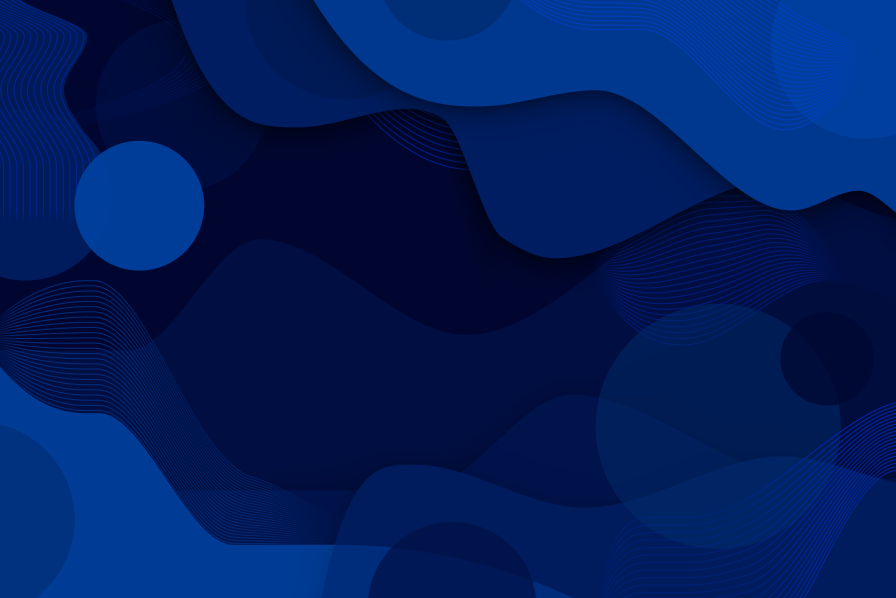
Reproduce this background procedurally as a Shadertoy shader.

```glsl
// Layered dark blue waves with soft shadows, round discs and ribbons of fine lines.

#define ABYSS vec3(0.0, 0.025, 0.19)
#define NAVY vec3(0.0, 0.055, 0.26)
#define MID_BLUE vec3(0.0, 0.115, 0.38)
#define BRIGHT_BLUE vec3(0.0, 0.22, 0.56)
#define GLOW_BLUE vec3(0.0, 0.25, 0.62)
#define LINE_BLUE vec3(0.0, 0.17, 0.72)
#define LINE_WIDTH 0.17
#define SHADOW_DEPTH 0.5
#define SHADOW_REACH 2.2

// Units: the canvas is 100 high, y runs down from the top edge.
float pixelsPerUnit() { return iResolution.y / 100.0; }

// Slope of a field per canvas unit
float slope(float field) {
    return max(length(vec2(dFdx(field), dFdy(field))) * pixelsPerUnit(), 1e-4);
}

// Smooth step of height h from x = a to x = b
float rise(float x, float a, float b, float h) { return h * smoothstep(a, b, x); }

// Curved flank, zero beyond "end", reaching 1 at distance w before it
float flank(float x, float end, float w, float power) {
    return pow(max(end - x, 0.0) / w, power);
}

float disc(vec2 p, vec2 center, float radius) { return radius - length(p - center); }

float coverage(float field) {
    return clamp(field / slope(field) * pixelsPerUnit() + 0.5, 0.0, 1.0);
}

void fill(inout vec3 col, float field, vec3 tint, float alpha) {
    col = mix(col, tint, coverage(field) * alpha);
}

// Fill that also darkens the area just outside its edge
void fillShadowed(inout vec3 col, float field, vec3 tint, float depth) {
    float outside = max(-field / slope(field), 0.0);
    col *= 1.0 - depth * exp(-outside / SHADOW_REACH);
    fill(col, field, tint, 1.0);
}

// Evenly spaced lines blended between two border curves
void ribbon(inout vec3 col, float v, float from, float to, float count, vec3 tint, float alpha) {
    float gap = to - from;
    float s = (v - from) / max(gap, 0.05);
    float density = slope(s * count);
    float d = abs(fract(s * count) - 0.5) / density;
    float line = clamp((LINE_WIDTH * 0.5 - d) * pixelsPerUnit() + 0.5, 0.0, 1.0);
    float inside = step(0.0, s) * step(s, 1.0) * smoothstep(0.2, 1.5, gap);
    col = mix(col, tint, line * inside * alpha * smoothstep(0.1, 0.6, 1.0 / density));
}

void mainImage(out vec4 fragColor, in vec2 fragCoord) {
    vec2 p = vec2(fragCoord.x, iResolution.y - fragCoord.y) / pixelsPerUnit();
    float x = p.x, y = p.y;
    vec3 col = ABYSS;

    // Upper left blob, hazy disc and lines
    fill(col, disc(p, vec2(30.3, 17.6), 14.3), NAVY, 0.75);
    float arc = 40.6 - 10.7 * pow((y - 8.2) / 8.2, 2.0);
    ribbon(col, x, arc - 10.0, arc, 9.0, LINE_BLUE, 0.25);
    float blobEdge = 3.0 + rise(y, -1.0, 6.0, 11.6) - rise(y, 6.0, 15.0, 3.9) + rise(y, 15.0, 28.0, 6.0);
    float leftDisc = disc(p, vec2(4.3, 32.6), 14.3);
    fill(col, max(min(blobEdge - x, 32.6 - y), leftDisc), MID_BLUE * 0.9, 1.0);
    fill(col, leftDisc, MID_BLUE, 0.6);
    ribbon(col, x, blobEdge - 20.0, blobEdge, 18.0, LINE_BLUE, 0.6 * (1.0 - smoothstep(35.0, 37.5, y)));

    // Deep wave across the middle, hump and lines at the right
    float deepEdge = 58.6 - rise(x, 21.5, 43.4, 18.6) + rise(x, 43.4, 78.0, 16.0)
        - rise(x, 78.0, 127.0, 26.3) + rise(x, 129.0, 152.0, 7.0);
    fill(col, y - deepEdge, NAVY, 1.0);
    float humpEdge = 62.0 - rise(x, 98.0, 138.7, 14.7) + rise(x, 140.0, 154.0, 3.5);
    fill(col, y - humpEdge, NAVY * 0.92, smoothstep(98.0, 112.0, x));
    float netTop = 43.4 - rise(x, 95.7, 119.0, 11.1) + rise(x, 127.0, 150.0, 17.0);
    float netLow = 58.2 - 15.2 * flank(x, 114.3, 17.2, 2.2) - rise(x, 114.3, 138.7, 11.3)
        + rise(x, 138.7, 154.0, 3.9);
    ribbon(col, y, netTop, netLow, 24.0, LINE_BLUE, 0.5);

    // Lower back wave
    float backEdge = 82.0 - rise(x, 70.0, 95.7, 16.0) + rise(x, 95.7, 135.0, 14.0);
    fillShadowed(col, y - backEdge, mix(NAVY, MID_BLUE, 0.3), 0.12);

    // Lower left bright wave with its ribbon
    float leftEdge = 69.1 - 7.8 * flank(x, 14.6, 14.6, 2.2) + rise(x, 16.6, 39.0, 22.0)
        + 9.2 * flank(-x, -56.6, 40.0, 2.0);
    float veilTop = 46.5 + 6.2 * flank(x, 14.6, 14.6, 2.0) + rise(x, 15.6, 42.0, 32.2)
        + rise(x, 37.0, 66.4, 10.7);
    ribbon(col, y, veilTop, leftEdge, 26.0, BRIGHT_BLUE, 0.75);
    fill(col, y - leftEdge, mix(BRIGHT_BLUE, GLOW_BLUE, 0.5), 1.0);
    fill(col, disc(p, vec2(-3.9, 86.9), 16.4), BRIGHT_BLUE * 0.85, 0.8);

    // Lower front wave, sheer where it crosses the bright one
    float frontEdge = 77.7 + 22.3 * flank(x, 69.3, 15.6, 3.3) + rise(x, 69.3, 97.7, 7.2)
        - rise(x, 97.7, 130.9, 8.6) + rise(x, 130.9, 155.0, 5.0);
    vec3 frontTint = mix(MID_BLUE * 0.95, BRIGHT_BLUE, 0.6 * coverage(y - leftEdge));
    fillShadowed(col, y - frontEdge, frontTint, 0.1);
    fill(col, disc(p, vec2(75.6, 101.4), 14.1), NAVY, 0.65);
    fill(col, disc(p, vec2(120.1, 71.3), 20.5), vec3(0.0, 0.17, 0.42), 0.5);
    fill(col, disc(p, vec2(138.3, 60.0), 7.8), ABYSS, 0.75);
    float swirlTop = 85.9 + 9.8 * flank(x, 109.4, 8.8, 3.0) - rise(x, 115.0, 154.0, 19.5);
    float swirlLow = 111.0 - rise(x, 125.0, 150.0, 32.0);
    ribbon(col, y, swirlTop, swirlLow, 20.0, LINE_BLUE, mix(0.3, 0.9, smoothstep(122.0, 142.0, x)));

    // Upper middle wave over a small ribbon
    float strand = 28.9 - 11.3 * flank(x, 79.0, 19.5, 2.0);
    ribbon(col, y, strand - 11.0, strand, 10.0, LINE_BLUE, 0.7);
    float midEdge = 21.3 - 21.3 * flank(x, 49.8, 21.1, 3.0) - rise(x, 49.8, 68.4, 3.1)
        + rise(x, 68.4, 92.8, 11.7) + rise(x, 73.8, 84.0, 13.3) - rise(x, 92.8, 130.0, 13.0);
    fillShadowed(col, midEdge - y, MID_BLUE, SHADOW_DEPTH);
    fill(col, min(disc(p, vec2(57.6, 0.0), 16.6), midEdge - y), MID_BLUE * 0.88, 0.8);

    // Top wave, discs and lines
    float topEdge = 17.8 - 17.8 * flank(x, 80.1, 27.7, 2.5) - rise(x, 80.1, 99.6, 2.7)
        + rise(x, 99.6, 132.4, 20.1) - rise(x, 132.4, 143.6, 3.3) + rise(x, 143.6, 154.3, 5.9);
    fillShadowed(col, topEdge - y, BRIGHT_BLUE, SHADOW_DEPTH * 0.8);
    fill(col, disc(p, vec2(74.8, -4.9), 11.7), BRIGHT_BLUE * 0.8, 0.8);
    fill(col, disc(p, vec2(144.9, 7.2), 16.0), GLOW_BLUE, 0.9);
    float meshTop = -14.0 + rise(x, 101.6, 150.0, 22.0);
    float meshLow = 5.3 - 5.3 * flank(x, 99.6, 12.7, 2.0) + rise(x, 107.4, 131.2, 16.8)
        - rise(x, 131.2, 154.3, 14.6);
    ribbon(col, y, meshTop, meshLow, 26.0, vec3(0.0, 0.25, 0.82), 0.7);

    // Glowing disc at the left
    fill(col, disc(p, vec2(23.3, 34.4), 10.85), GLOW_BLUE, 0.95);

    fragColor = vec4(col, 1.0);
}
```
